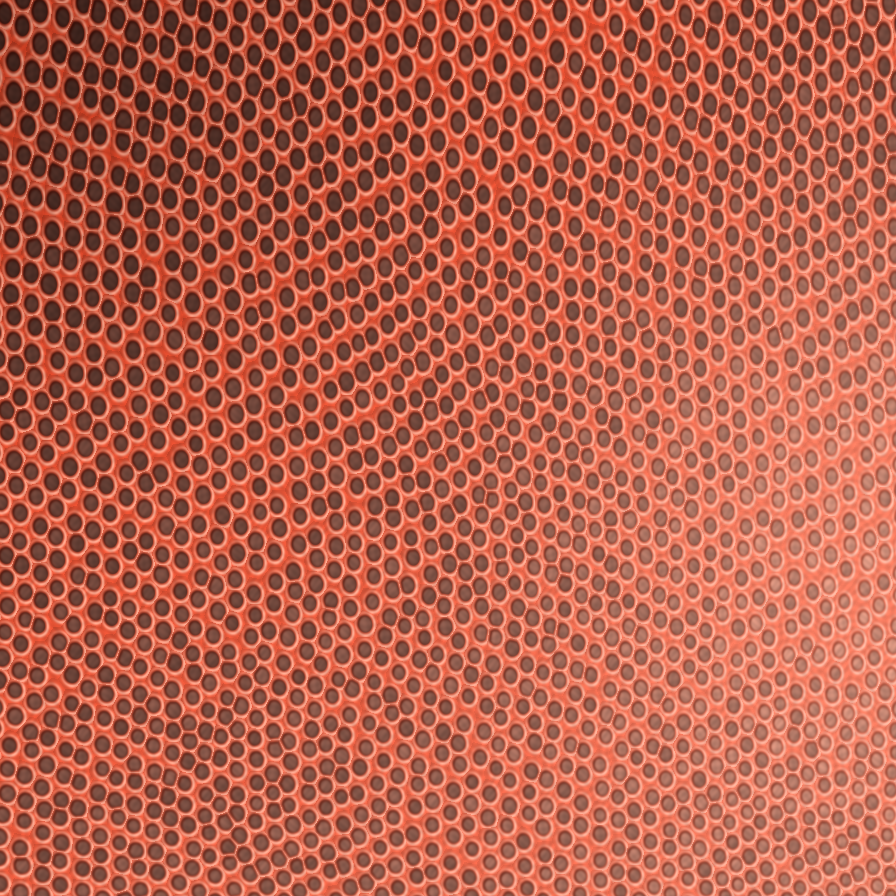
This texture is drawn by a WebGL 1 fragment shader. Its source:

```glsl
precision highp float;
uniform vec2 u_resolution;

// Pebble layout, in cells per canvas
const float COLUMNS = 47.0;
const float COLUMN_SQUEEZE = 4.0;   // extra columns toward the right
const float ROWS = 41.0;
const float ROW_STRETCH = 6.5;      // rows lost toward the top
const float ROW_ASPECT = 1.13;      // makes the staggered grid hexagonal
const float JITTER = 0.30;
const float SLANT = 0.05;
const float WARP = 0.62;

// Pebble profile, in cell units
const float DOT_RADIUS = 0.385;
const float DOT_SHRINK = 0.05;
const float DOT_VARIATION = 0.07;
const float DOT_GAP = 0.11;
const float LIP_WIDTH = 0.075;
const float RIM_OFFSET = 0.135;
const float RIM_WIDTH = 0.080;

// Lighting
const vec2 GLOW_CENTER = vec2(1.0, 0.42);
const float GLOW_RADIUS = 0.38;
const vec2 LIGHT_DIR = vec2(0.75, -0.66);
const float GRAIN = 0.06;

// Colours, each from shade to full light
const vec3 DOT_DARK = vec3(0.235, 0.125, 0.10);
const vec3 DOT_PALE = vec3(0.82, 0.57, 0.49);
const vec3 GROOVE_DARK = vec3(0.88, 0.27, 0.15);
const vec3 GROOVE_PALE = vec3(0.97, 0.49, 0.38);
const vec3 RIM_DARK = vec3(1.0, 0.62, 0.51);
const vec3 RIM_PALE = vec3(1.0, 0.73, 0.65);
const vec3 LIP_DARK = vec3(0.22, 0.045, 0.02);
const vec3 LIP_PALE = vec3(0.66, 0.30, 0.22);

vec2 hash2(vec2 p) {
  vec2 k = vec2(dot(p, vec2(127.1, 311.7)), dot(p, vec2(269.5, 183.3)));
  return fract(sin(k) * 43758.5453);
}

// Layered sines bend the rows into loose swirls, in cell units
vec2 flow(vec2 q) {
  vec2 p = q / vec2(COLUMNS, ROWS);
  vec2 a = sin(p.yx * vec2(11.3, 10.1) + vec2(0.6, 2.1));
  vec2 b = sin(p * vec2(9.7, 8.3) + p.yx * vec2(8.1, -7.7) + vec2(3.0, 1.2));
  return WARP * (a + 0.6 * b);
}

vec2 toCells(vec2 uv) {
  return uv * (vec2(COLUMNS, ROWS) + vec2(COLUMN_SQUEEZE, -ROW_STRETCH) * uv);
}

// Staggered cellular noise: offset to nearest seed, its border distance, its id.
// The flow moves the seeds only, so the pebbles stay upright.
void pebbles(vec2 q, out vec2 offset, out float border, out vec2 id) {
  vec2 bent = q + flow(q);
  float nearest = 9.0;
  float second = 9.0;
  offset = vec2(0.0);
  id = vec2(0.0);
  for (int i = -2; i <= 2; i++) {
    float column = floor(bent.x) + float(i);
    float stagger = 0.5 * mod(column, 2.0);
    for (int j = -2; j <= 2; j++) {
      vec2 cell = vec2(column, floor(bent.y - stagger) + float(j));
      vec2 seed = cell + 0.5 + JITTER * (hash2(cell) - 0.5);
      seed.y += stagger;
      vec2 delta = q - seed + flow(seed);
      delta.y *= ROW_ASPECT;
      delta.x += SLANT * delta.y;
      float d = length(delta);
      if (d < nearest) {
        second = nearest;
        nearest = d;
        offset = delta;
        id = cell;
      } else {
        second = min(second, d);
      }
    }
  }
  border = 0.5 * (second - nearest);
}

// Fine leather grain from crossed, bent sines
float grain(vec2 p) {
  vec2 bent = p + 0.008 * sin(p.yx * vec2(83.0, 97.0));
  return sin(dot(bent, vec2(390.0, 170.0))) * sin(dot(bent, vec2(-210.0, 430.0)));
}

void main() {
  vec2 uv = gl_FragCoord.xy / u_resolution;

  // Broad sheen, brightest at the right edge
  vec2 fromGlow = (uv - GLOW_CENTER) / GLOW_RADIUS;
  float sheen = 0.06 + 0.25 * uv.x + 0.34 * (1.0 - uv.y);
  sheen = clamp(sheen + 0.38 * exp(-dot(fromGlow, fromGlow)), 0.0, 1.0);

  // Focus softens toward the bottom and the right edge
  float blur = smoothstep(0.35, 0.0, uv.y) + 0.5 * smoothstep(0.75, 1.0, uv.x);
  float soft = max(0.035 + 0.04 * blur, 0.45 * COLUMNS / u_resolution.x);

  vec2 offset, id;
  float border;
  pebbles(toCells(uv), offset, border, id);
  vec2 variation = hash2(id + 17.0) - 0.5;
  float dist = length(offset);
  float facing = dot(offset / max(dist, 0.001), LIGHT_DIR);

  // Rounded dot, kept clear of its neighbours
  float radius = DOT_RADIUS - DOT_SHRINK * sheen + DOT_VARIATION * variation.x;
  float edge = max(dist - radius, DOT_GAP - border);
  float dotMask = 1.0 - smoothstep(-soft, soft, edge);
  float lip = exp(-pow((edge + 0.01) / (LIP_WIDTH + 0.3 * soft), 2.0));
  float rim = exp(-pow((edge - RIM_OFFSET) / (RIM_WIDTH + 0.3 * soft), 2.0));

  // Saturated grooves, shaded on the far side of each pebble
  vec3 color = mix(GROOVE_DARK, GROOVE_PALE, smoothstep(0.05, 0.9, sheen));
  float shade = smoothstep(0.3, -0.9, facing) * smoothstep(0.0, 0.1, edge);
  color *= 1.0 - 0.16 * shade * (1.0 - sheen);

  // Bright rims on the lit side
  float rimLight = rim * clamp(0.72 + 0.45 * facing, 0.0, 1.0);
  color = mix(color, mix(RIM_DARK, RIM_PALE, sheen), rimLight);

  // Dot faces and their shaded lips
  vec3 face = mix(DOT_DARK, DOT_PALE, sheen);
  face *= 1.06 + 0.24 * variation.y - 0.25 * facing * dist;
  color = mix(color, face, dotMask);
  float lipShade = lip * (0.70 - 0.28 * facing) * (1.0 - 0.35 * sheen);
  color = mix(color, mix(LIP_DARK, LIP_PALE, sheen), lipShade);

  // Darkened upper left corner and surface grain
  float corner = smoothstep(0.65, 0.0, distance(uv, vec2(0.0, 1.0)));
  color *= 1.0 - 0.14 * corner + GRAIN * grain(uv);

  gl_FragColor = vec4(clamp(color, 0.0, 1.0), 1.0);
}
```
